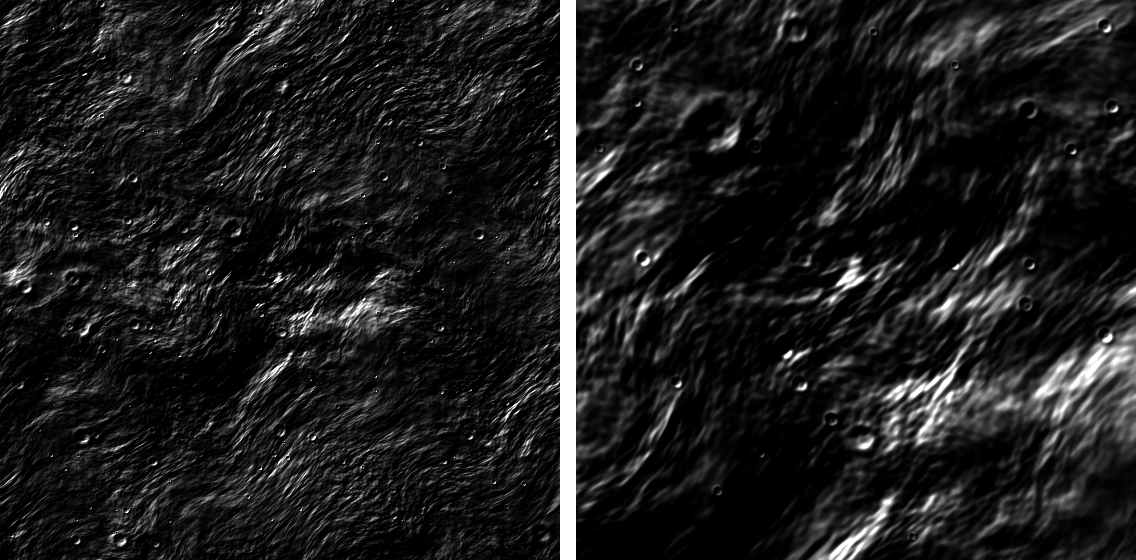
Left, the full canvas; right, a detail of the centre.
Write a Shadertoy shader that draws this texture.

```glsl
const vec2 LIGHT = vec2(-0.64, 0.768);   // toward the light, upper left

vec2 hash2(vec2 cell) {
    vec3 q = fract(cell.xyx * vec3(0.1031, 0.1030, 0.0973));
    q += dot(q, q.yzx + 33.33);
    return fract((q.xx + q.yz) * q.zy);
}

float cornerRamp(vec2 cell, vec2 corner, vec2 local) {
    float angle = 6.2832 * hash2(cell + corner).x;
    return dot(vec2(cos(angle), sin(angle)), local - corner);
}

float gradientNoise(vec2 p) {
    vec2 cell = floor(p), f = fract(p);
    vec2 fade = f * f * f * (f * (f * 6.0 - 15.0) + 10.0);
    float low = mix(cornerRamp(cell, vec2(0, 0), f), cornerRamp(cell, vec2(1, 0), f), fade.x);
    float high = mix(cornerRamp(cell, vec2(0, 1), f), cornerRamp(cell, vec2(1, 1), f), fade.x);
    return mix(low, high, fade.y);
}

// Layered sines that bend the terrain
vec2 bend(vec2 p) {
    p += 0.022 * sin(p.yx * vec2(9.0, 11.0) + vec2(1.3, 4.1));
    p += 0.008 * sin(p.yx * vec2(31.0, 27.0) + p * 13.0);
    return p + 0.003 * sin(p.yx * vec2(83.0, 71.0) - p * 37.0);
}

// Broad slopes and sharp crests
float ridges(vec2 p, float strength) {
    float height = 0.0, frequency = 3.6;
    for (int i = 0; i < 4; i++) {
        float n = gradientNoise(p * frequency + float(i) * 17.3 + 5.0);
        float crest = -sqrt(n * n + 0.002);
        height += strength * mix(n, crest, i == 0 ? 0.0 : 0.75) / frequency;
        frequency *= 1.95;
    }
    return height;
}

// Fine grain, drawn out across the light
float grain(vec2 p, float strength) {
    vec2 along = vec2(dot(p, LIGHT) * 1.25, dot(p, vec2(LIGHT.y, -LIGHT.x)) * 0.8);
    float height = 0.0, frequency = 52.0;
    for (int i = 0; i < 3; i++) {
        height += strength * gradientNoise(along * frequency + float(i) * 31.7 + 90.0) / frequency;
        frequency *= 1.93;
    }
    return height;
}

// One scattered layer of bowls with raised rims
float craters(vec2 p, float density, float share) {
    vec2 cell = floor(p * density);
    vec2 place = hash2(cell + 41.0 + density);
    vec2 kind = hash2(cell + 113.0 + density);
    float radius = mix(0.08, 0.18, kind.y * kind.y);
    float q = length(fract(p * density) - mix(vec2(0.35), vec2(0.65), place)) / radius;
    float bowl = smoothstep(0.3, 1.0, q) - 1.0;
    float rim = exp(-8.0 * (q - 1.1) * (q - 1.1));
    return step(kind.x, share) * (0.9 * bowl + 0.45 * rim) * radius / density;
}

float terrain(vec2 p) {
    vec2 bent = bend(p);
    float relief = 1.0 + 1.2 * gradientNoise(p * 3.1 + 60.0);
    float roughness = 1.0 + 0.9 * gradientNoise(p * 5.3 + 25.0);
    float height = ridges(bent, 0.54 * relief) + grain(bent, 0.43 * roughness);
    height += craters(p, 11.0, 0.22);
    height += craters(p + 0.37, 21.0, 0.14);
    return height + craters(p + 0.71, 43.0, 0.12);
}

float slopeToLight(vec2 p, float reach) {
    return (terrain(p - LIGHT * reach) - terrain(p + LIGHT * reach)) / (2.0 * reach);
}

void mainImage(out vec4 fragColor, in vec2 fragCoord) {
    vec2 p = fragCoord / iResolution.y;
    float facing = max(slopeToLight(p, 0.0008) + 1.0, 0.0);
    float brightness = 0.053 * pow(facing, 2.23);
    fragColor = vec4(vec3(min(brightness, 1.0)), 1.0);
}
```
